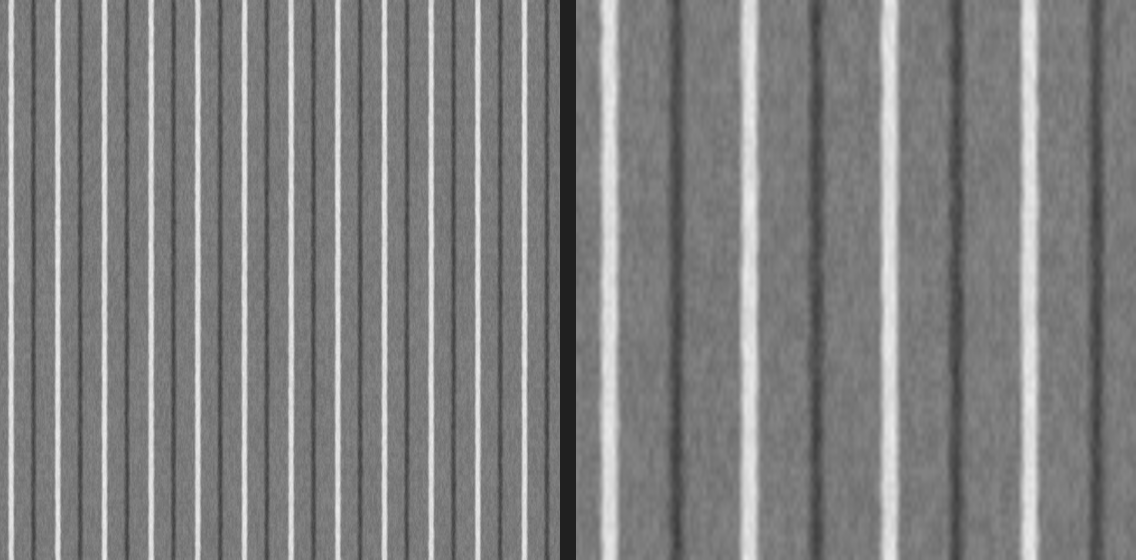
Left, the full canvas; right, a detail of the centre.
Reproduce this pattern procedurally as a Shadertoy shader.

```glsl
// Grey corrugated sheet: twelve vertical ribs with bright ridges, dark grooves and fine brushed grain.

float hash(vec2 p) {
    return fract(sin(dot(p, vec2(127.1, 311.7))) * 43758.5453);
}

// Value noise that wraps after "cells" lattice cells across the canvas
float wrapNoise(vec2 uv, vec2 cells) {
    vec2 p = uv * cells;
    vec2 i = floor(p);
    vec2 f = p - i;
    f = f * f * (3.0 - 2.0 * f);
    vec2 a = mod(i, cells);
    vec2 b = mod(i + 1.0, cells);
    return mix(mix(hash(a), hash(vec2(b.x, a.y)), f.x),
               mix(hash(vec2(a.x, b.y)), hash(b), f.x), f.y);
}

// Distance to a line at "center" within a repeat of width 1
float lineDistance(float x, float center) {
    return abs(fract(x - center + 0.5) - 0.5);
}

void mainImage(out vec4 fragColor, in vec2 fragCoord) {
    vec2 uv = fragCoord / iResolution.xy;

    // Twelve ribs, with slightly uneven edges
    float wobble = wrapNoise(uv, vec2(192.0, 80.0)) - 0.5;
    float x = uv.x * 12.0 + 0.012 * wobble;

    float ridge = 1.0 - smoothstep(0.02, 0.09, lineDistance(x, 0.24));
    float groove = 1.0 - smoothstep(0.0, 0.09, lineDistance(x, 0.72));

    float shade = mix(0.48, 0.875, ridge);
    shade = mix(shade, 0.285, groove);

    // Vertically stretched grain
    float streaks = wrapNoise(uv, vec2(320.0, 96.0)) - 0.5;
    float specks = wrapNoise(uv + 0.37, vec2(500.0, 250.0)) - 0.5;
    shade += 0.06 * streaks + 0.05 * specks;

    // Soft broad wear along the sheet
    shade += 0.012 * (wrapNoise(uv, vec2(24.0, 8.0)) - 0.5);

    fragColor = vec4(vec3(shade), 1.0);
}
```
